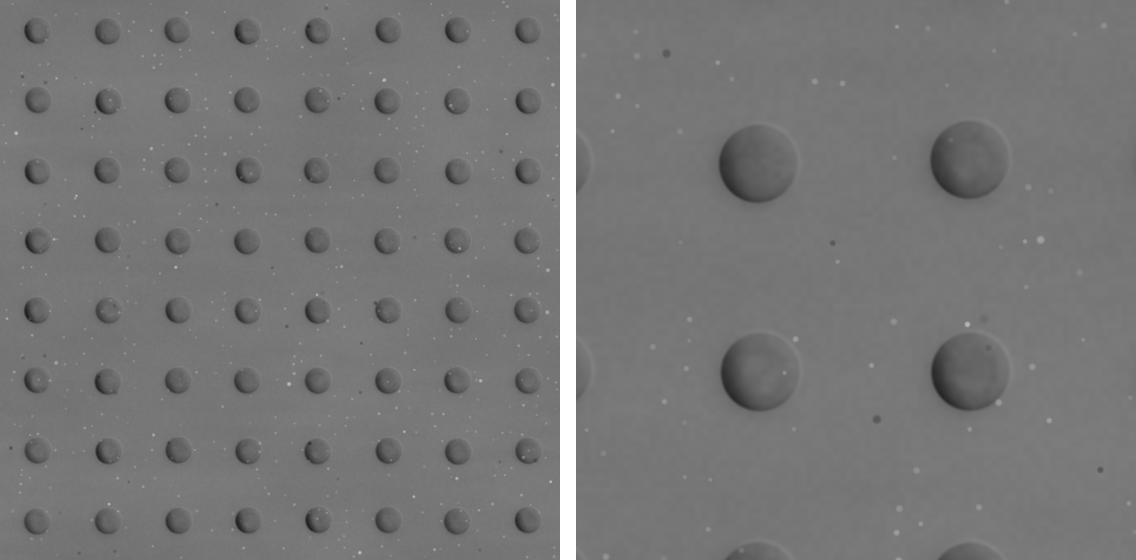
Left, the full canvas; right, a detail of the centre.
Give the GLSL for this texture, as a Shadertoy shader.

```glsl
float hash(vec2 p) {
    vec3 q = fract(vec3(p.xyx) * vec3(0.1031, 0.1030, 0.0973));
    q += dot(q, q.yzx + 33.33);
    return fract((q.x + q.y) * q.z);
}

// Value noise that wraps after `period` cells
float noise(vec2 uv, vec2 period, float seed) {
    vec2 p = uv * period, cell = floor(p), f = fract(p);
    f = f * f * (3.0 - 2.0 * f);
    vec2 a = mod(cell, period) + seed, b = mod(cell + 1.0, period) + seed;
    return mix(mix(hash(a), hash(vec2(b.x, a.y)), f.x),
               mix(hash(vec2(a.x, b.y)), hash(b), f.x), f.y);
}

float clouds(vec2 uv, float seed) {
    float sum = 0.0, weight = 0.5;
    vec2 period = vec2(5.0, 7.0);
    for (int i = 0; i < 5; i++) {
        sum += weight * noise(uv, period, seed + float(i) * 17.0);
        period *= 2.0;
        weight *= 0.5;
    }
    return sum;
}

// Scattered round flecks, at most one per grid cell
float flecks(vec2 uv, float count, float chance, float radius, float seed) {
    vec2 p = uv * count, cell = mod(floor(p), count) + seed;
    vec2 centre = 0.25 + 0.5 * vec2(hash(cell + 3.1), hash(cell + 7.7));
    float size = radius * count * mix(0.6, 1.3, hash(cell + 11.3));
    float blur = count / iResolution.y;
    float spot = 1.0 - smoothstep(size * 0.4, size + blur, length(fract(p) - centre));
    return spot * step(hash(cell), chance) * mix(0.3, 1.0, hash(cell + 19.9));
}

void mainImage(out vec4 fragColor, in vec2 fragCoord) {
    vec2 uv = fragCoord / iResolution.xy;

    // Studs on an 8 by 8 grid
    vec2 id = mod(floor(uv * 8.0), 8.0);
    vec2 jitter = (vec2(hash(id + 41.0), hash(id + 57.0)) - 0.5) * 0.025;
    vec2 p = (fract(uv * 8.0) - vec2(0.542, 0.56) - jitter) / 0.19;
    float d = length(p);
    float aa = 8.0 / (0.19 * iResolution.y);
    vec2 dir = p / max(d, 0.001);
    float facing = dot(dir, normalize(vec2(0.75, 0.65)));
    float wear = hash(id + 73.0);

    // Mottled ground with fine grain and faint horizontal smears
    float grain = noise(uv, vec2(256.0), 5.0) - 0.5;
    float mottle = clouds(uv, 23.0) - 0.48;
    float smear = noise(uv, vec2(6.0, 48.0), 91.0) - 0.5;
    float tone = 0.467 + 0.055 * mottle + 0.012 * smear + 0.016 * grain;

    // Soft contact shadow and lit rim around each stud
    float outside = max(d - 1.0, 0.0);
    float fade = 1.0 - smoothstep(0.5, 1.2, outside);
    tone += fade * (0.035 * facing - 0.025) * exp(-outside * 5.0);
    tone += 0.025 * smoothstep(0.0, 0.9, facing) * exp(-pow((d - 1.05) / 0.06, 2.0));

    // Dome: sloped flank, flatter worn top, dark lower left side
    float flank = smoothstep(0.4, 0.95, d);
    float dome = 0.385 + 0.025 * p.x + flank * (0.065 * facing - 0.015);
    float shade = smoothstep(0.15, 1.0, dot(p, normalize(vec2(-1.0, -0.3))));
    dome -= shade * mix(0.06, 0.19, wear * wear);
    dome -= 0.05 * smoothstep(0.75, 1.0, d) * smoothstep(0.2, 1.0, -dir.y);
    vec2 top = p - vec2(0.05, -0.02);
    dome += mix(0.008, 0.03, hash(id + 29.0)) * (1.0 - smoothstep(0.35, 0.58, length(top)));
    dome += 0.045 * (clouds(uv, 61.0) - 0.48) + 0.025 * grain;
    dome += 0.04 * (noise(uv, vec2(96.0), 37.0) - 0.5) * (1.0 - flank);
    tone = mix(tone, dome, 1.0 - smoothstep(1.0 - 0.06 - aa, 1.0 + aa, d));

    // Pale dust and a few dark pits
    tone += 0.14 * flecks(uv, 64.0, 0.13, 0.0018, 100.0);
    tone += 0.26 * flecks(uv, 24.0, 0.07, 0.0028, 200.0);
    tone -= 0.14 * flecks(uv, 32.0, 0.035, 0.0028, 300.0);

    fragColor = vec4(vec3(tone), 1.0);
}
```
